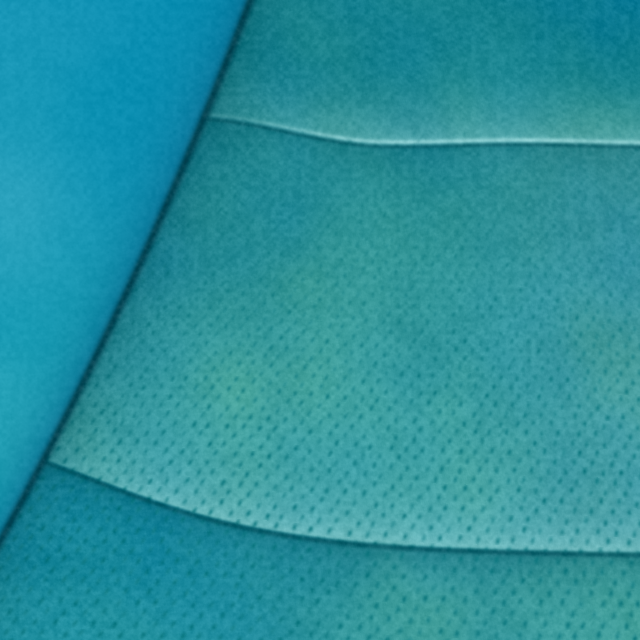
A Shadertoy shader for this texture:

```glsl
// Soft teal perforated upholstery: a smooth bolster overlaps three padded panels.
// Curves place the seams, a foreshortened staggered grid places the holes,
// and layered value noise adds mottled colour and a fine grain.
#define HOLE_PITCH vec2(0.031, 0.0170)
#define HOLE_SIZE 0.0046
#define HOLE_DEPTH 0.62
#define FORESHORTEN 0.42
#define GRAIN_SCALE 150.0
#define GRAIN_AMOUNT 0.085
#define MOTTLE_AMOUNT 0.10
#define LIP_COLOR vec3(0.53, 0.79, 0.80)
#define SHADE_COLOR vec3(0.00, 0.31, 0.36)
#define HOLE_COLOR vec3(0.02, 0.45, 0.48)

float hash(vec2 p) {
    return fract(sin(dot(p, vec2(127.1, 311.7))) * 43758.5453);
}

float noise(vec2 p) {
    vec2 i = floor(p), f = fract(p);
    f = f * f * (3.0 - 2.0 * f);
    return mix(mix(hash(i), hash(i + vec2(1, 0)), f.x),
               mix(hash(i + vec2(0, 1)), hash(i + vec2(1, 1)), f.x), f.y);
}

float fbm(vec2 p) {
    float sum = 0.0, amp = 0.5;
    for (int i = 0; i < 3; i++) {
        sum += amp * noise(p);
        p = mat2(1.6, 1.2, -1.2, 1.6) * p + 7.3;
        amp *= 0.5;
    }
    return sum / 0.875;
}

float gauss(float x, float width) {
    return exp(-x * x / (width * width));
}

// Curves of the bolster edge (x from y) and the two seams (y from x)
float bolsterEdge(float y) {
    return 0.508 * (y - 0.16) - 0.101 * (y - 0.16) * (y - 0.544);
}

float upperSeam(float x) {
    return 0.778 + 0.042 * (1.0 - smoothstep(0.30, 0.60, x))
         + 0.002 * sin(14.0 * (x - 0.70)) * smoothstep(0.5, 0.7, x);
}

float lowerSeam(float x) {
    return 0.136 + 0.012 * (1.0 - x) + 0.15 * exp(-pow(max(x, 0.0) / 0.3, 1.5));
}

// Staggered holes that shrink and close up toward the top
float holes(vec2 p) {
    float scale = 1.0 - FORESHORTEN * p.y;
    vec2 q = vec2((p.x - 0.5) / scale, -log(scale) / FORESHORTEN);
    q.y += 0.05 * q.x + 0.004 * sin(9.0 * q.x);
    vec2 g = q / HOLE_PITCH;
    g.x += 0.5 * mod(floor(g.y), 2.0);
    vec2 cell = floor(g);
    vec2 jitter = vec2(hash(cell), hash(cell + 41.0)) - 0.5;
    vec2 d = (fract(g) - 0.5 - jitter * vec2(0.28, 0.25)) * HOLE_PITCH;
    d.x -= 0.3 * d.y;
    float strength = 0.65 + 0.5 * hash(cell + 17.0);
    return strength * gauss(length(d * vec2(1.15, 0.8)), HOLE_SIZE);
}

vec3 panels(vec2 p, float edgeDist) {
    // Broad colour of the three padded panels
    float up = p.y - upperSeam(p.x);
    float low = p.y - lowerSeam(p.x);
    vec3 mid = mix(vec3(0.25, 0.63, 0.63), vec3(0.13, 0.54, 0.59), smoothstep(0.3, 0.78, p.y));
    mid = mix(mid, vec3(0.25, 0.59, 0.65), 0.6 * smoothstep(0.65, 1.0, p.x));
    vec3 top = mix(vec3(0.19, 0.57, 0.60), vec3(0.07, 0.50, 0.57), smoothstep(0.0, 0.12, up));
    vec3 base = mix(vec3(0.12, 0.56, 0.62), vec3(0.23, 0.61, 0.62), smoothstep(0.1, 0.75, p.x));
    vec3 col = mix(mid, top, smoothstep(-0.003, 0.003, up));
    col = mix(base, col, smoothstep(-0.003, 0.003, low));

    // Drifting green and blue patches
    float patchTone = fbm(p * 5.0 + 3.0) - 0.5;
    col += MOTTLE_AMOUNT * patchTone * vec3(1.2, 0.7, -0.5);
    col += MOTTLE_AMOUNT * (fbm(p * 9.0 + 21.0) - 0.5) * 0.6;

    // Light on the padded lips and shadow beneath them
    float upRun = smoothstep(0.34, 0.62, p.x);
    float lowRun = smoothstep(0.07, 0.30, p.x);
    float upLip = smoothstep(-0.003, 0.004, up) * exp(-max(up, 0.0) / 0.035);
    float lowLip = smoothstep(-0.003, 0.005, low) * exp(-max(low, 0.0) / 0.048);
    col = mix(col, LIP_COLOR, 0.38 * upLip * upRun + 0.72 * lowLip * (0.4 + 0.6 * lowRun));
    float upShade = (1.0 - smoothstep(-0.004, 0.003, up)) * exp(min(up, 0.0) / 0.035);
    float lowShade = (1.0 - smoothstep(-0.004, 0.003, low)) * exp(min(low, 0.0) / 0.036);
    col = mix(col, SHADE_COLOR, 0.28 * upShade + 0.40 * lowShade);

    // Perforations, then the crisp seam lines above them
    float fade = mix(1.0, 0.14, smoothstep(0.2, 0.9, p.y));
    col = mix(col, HOLE_COLOR, clamp(HOLE_DEPTH * fade * holes(p), 0.0, 1.0));
    float stitch = 0.75 + 0.25 * noise(vec2(p.x * 75.0, 2.0));
    col = mix(col, SHADE_COLOR, 0.55 * stitch * gauss(up + 0.006, 0.0035));
    col = mix(col, SHADE_COLOR, 0.72 * stitch * gauss(low + 0.004, 0.0045));
    col = mix(col, vec3(0.62, 0.86, 0.87), (0.25 + 0.55 * upRun) * stitch * gauss(up - 0.001, 0.0042));

    // Shadow thrown by the bolster
    return mix(col, SHADE_COLOR, 0.45 * exp(-max(edgeDist, 0.0) / 0.045));
}

vec3 bolster(vec2 p, float edgeDist) {
    vec3 col = mix(vec3(0.08, 0.62, 0.69), vec3(0.04, 0.56, 0.70), smoothstep(0.35, 0.8, p.y));
    col = mix(col, vec3(0.17, 0.64, 0.74), 0.75 * gauss(length((p - vec2(0.0, 0.65)) * vec2(1.5, 0.7)), 0.25));
    col += 0.07 * (fbm(p * 6.0 + 11.0) - 0.5) * vec3(1.3, 0.6, 0.5);
    return mix(col, vec3(0.04, 0.42, 0.56), 0.75 * exp(min(edgeDist, 0.0) / 0.035));
}

void mainImage(out vec4 fragColor, in vec2 fragCoord) {
    vec2 p = fragCoord / iResolution.xy;
    float soft = 0.002 + 1.0 / iResolution.y;
    float edgeDist = (p.x - bolsterEdge(p.y)) * 0.9;
    float onPanels = smoothstep(-soft, soft, edgeDist);
    vec3 col = mix(bolster(p, edgeDist), panels(p, edgeDist), onPanels);
    col = mix(col, vec3(0.0, 0.24, 0.30), 0.85 * gauss(edgeDist - 0.003, 0.007));
    // Fine woven grain, quieter on the bolster
    float grain = fbm(p * GRAIN_SCALE) - 0.5;
    col += GRAIN_AMOUNT * grain * mix(0.7, 1.3, onPanels) * vec3(1.1, 0.9, 0.9);
    fragColor = vec4(clamp(col, 0.0, 1.0), 1.0);
}
```
